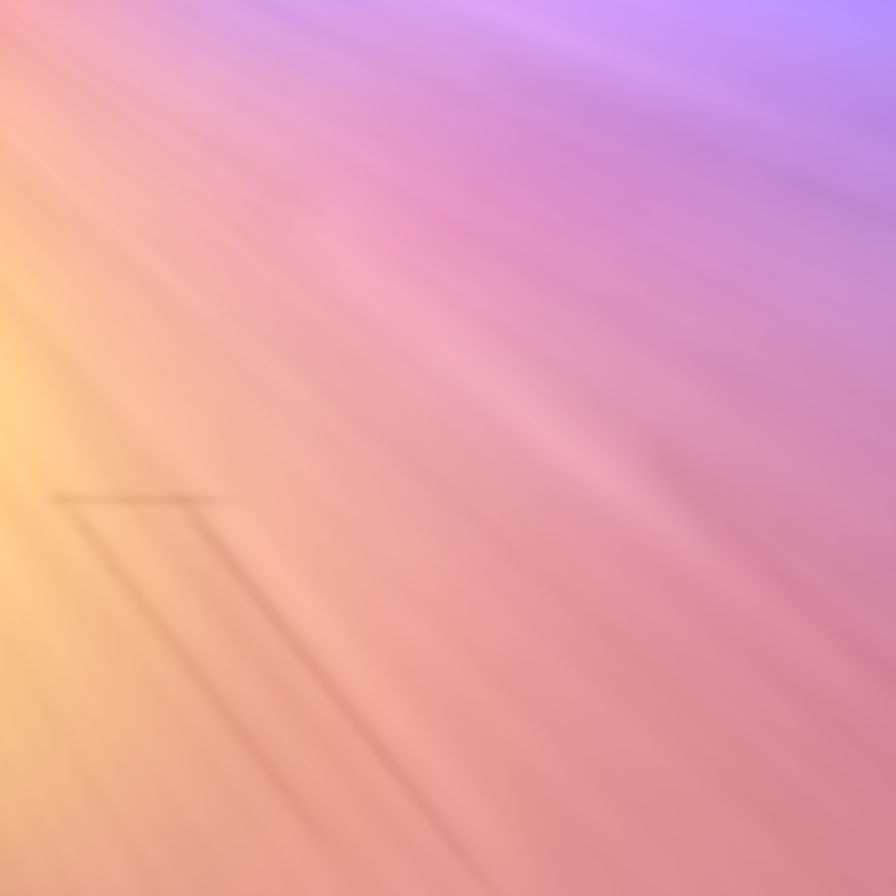
Reproduce this background procedurally as a Shadertoy shader.

```glsl
// Soft peach, pink and violet gradient with faint diagonal light streaks.

vec2 hashGradient(vec2 cell) {
    float angle = 6.2832 * fract(sin(dot(cell, vec2(127.1, 311.7))) * 43758.55);
    return vec2(cos(angle), sin(angle));
}

float gradientNoise(vec2 p) {
    vec2 i = floor(p), f = p - i;
    vec2 u = f * f * f * (f * (f * 6.0 - 15.0) + 10.0);
    float low = mix(dot(hashGradient(i), f),
                    dot(hashGradient(i + vec2(1, 0)), f - vec2(1, 0)), u.x);
    float high = mix(dot(hashGradient(i + vec2(0, 1)), f - vec2(0, 1)),
                     dot(hashGradient(i + vec2(1, 1)), f - vec2(1, 1)), u.x);
    return mix(low, high, u.y);
}

// Quadratic blend passing through a, b and c at t = 0, 0.5 and 1
vec3 blend3(vec3 a, vec3 b, vec3 c, float t) {
    return a * (1.0 - t) * (1.0 - 2.0 * t) + b * 4.0 * t * (1.0 - t) + c * t * (2.0 * t - 1.0);
}

float glow(vec2 p, vec2 center, vec2 radius) {
    vec2 d = (p - center) / radius;
    return exp(-dot(d, d));
}

// Blurred line that fades out towards both ends
float softLine(vec2 p, vec2 a, vec2 b, float width) {
    vec2 along = b - a, q = p - a;
    float t = dot(q, along) / dot(along, along);
    float d = length(q - along * t) / width;
    return exp(-d * d) * smoothstep(-0.05, 0.08, t) * smoothstep(1.05, 0.7, t);
}

void mainImage(out vec4 fragColor, in vec2 fragCoord) {
    vec2 uv = fragCoord / iResolution.xy;

    // Base gradient, bottom to top
    vec3 bottom = blend3(vec3(0.90, 0.65, 0.52), vec3(0.89, 0.60, 0.57), vec3(0.83, 0.53, 0.57), uv.x);
    vec3 middle = blend3(vec3(1.00, 0.80, 0.56), vec3(0.91, 0.63, 0.65), vec3(0.82, 0.54, 0.71), uv.x);
    vec3 top = blend3(vec3(0.96, 0.66, 0.66), vec3(0.86, 0.62, 0.93), vec3(0.70, 0.56, 1.00), uv.x);
    vec3 color = blend3(bottom, middle, top, uv.y);

    // Violet rim at the top, deeper pink below it, warm light on the left
    color += vec3(-0.05, -0.02, 0.06) * glow(uv, vec2(0.28, 1.02), vec2(0.16, 0.12));
    color += vec3(0.01, -0.04, -0.01) * glow(uv, vec2(0.52, 0.77), vec2(0.30, 0.14));
    color += vec3(0.01, 0.02, -0.02) * glow(uv, vec2(0.0, 0.57), vec2(0.06, 0.14));

    // Streaks fan out from a point beyond the upper left
    vec2 ray = uv - vec2(-0.65, 1.43);
    float angle = atan(-ray.y, ray.x), reach = length(ray);
    float shade = 0.0, strength = 0.030, frequency = 13.0;
    for (int i = 0; i < 3; i++) {
        shade += strength * gradientNoise(vec2(angle * frequency, reach * 1.6 + float(i) * 7.3));
        strength *= 0.75;
        frequency *= 2.0;
    }
    shade += 0.006 * gradientNoise(uv * 14.0);

    // Dark creases at lower left, below a short level edge
    shade -= 0.045 * softLine(uv, vec2(0.05, 0.443), vec2(0.29, 0.441), 0.007);
    shade -= 0.040 * softLine(uv, vec2(0.07, 0.445), vec2(0.40, 0.01), 0.010);
    shade -= 0.045 * softLine(uv, vec2(0.20, 0.445), vec2(0.60, -0.06), 0.010);
    shade += 0.020 * softLine(uv, vec2(0.24, 0.445), vec2(0.65, -0.06), 0.022);

    // Pale ridge through the centre and dark folds on the right
    shade += 0.030 * softLine(uv, vec2(0.34, 0.77), vec2(0.78, 0.38), 0.035);
    shade -= 0.022 * softLine(uv, vec2(0.72, 0.50), vec2(1.08, 0.16), 0.022);
    shade -= 0.018 * softLine(uv, vec2(0.55, 0.92), vec2(1.10, 0.70), 0.025);

    fragColor = vec4(clamp(color + shade * vec3(0.9, 1.0, 1.0), 0.0, 1.0), 1.0);
}
```
